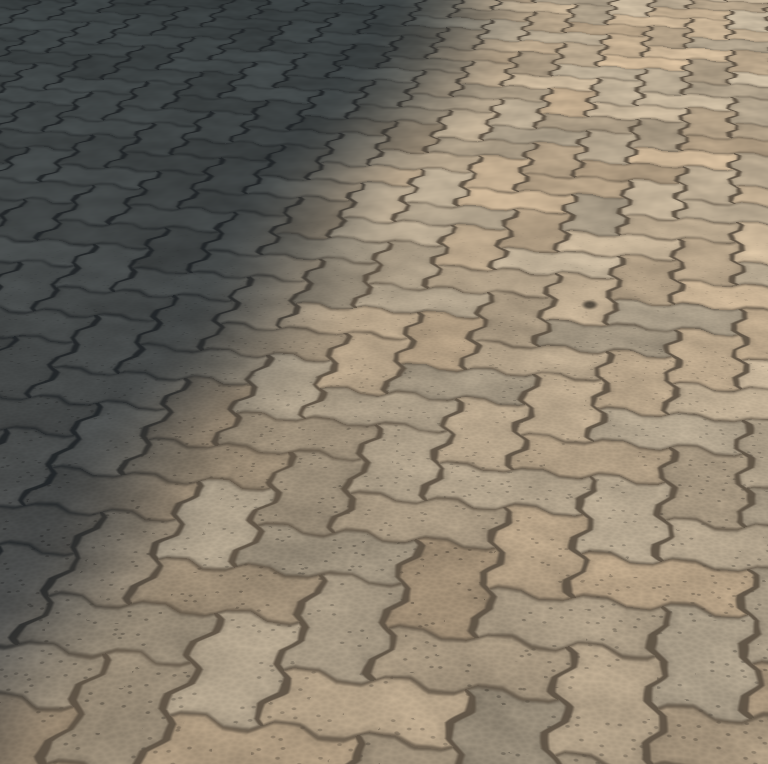
Write a Shadertoy shader that draws this texture.

```glsl
// Wavy interlocking pavers in herringbone bond, seen in perspective, half in soft shadow.

vec2 hash2(vec2 p) {
    return fract(sin(vec2(dot(p, vec2(127.1, 311.7)), dot(p, vec2(269.5, 183.3)))) * 4375.85);
}

// Cellular noise: distance to the nearest scattered point
float cellular(vec2 p) {
    vec2 cell = floor(p);
    float nearest = 2.0;
    for (int y = -1; y <= 1; y++) {
        for (int x = -1; x <= 1; x++) {
            vec2 neighbour = cell + vec2(x, y);
            nearest = min(nearest, length(neighbour + hash2(neighbour) - p));
        }
    }
    return nearest;
}

// Layered, turned sines for broad stains, roughly -1 to 1
float stains(vec2 p) {
    float sum = 0.0, amplitude = 0.5;
    for (int i = 0; i < 4; i++) {
        sum += amplitude * sin(p.x + 1.3 * sin(p.y)) * cos(p.y * 0.9 + 0.7);
        p = mat2(1.3, 1.1, -1.1, 1.3) * p + 2.1;
        amplitude *= 0.65;
    }
    return sum;
}

// Flattened wave that makes neighbouring stones interlock
vec2 zigzag(vec2 p) {
    return clamp(1.5 * sin(6.28318 * p), -1.0, 1.0);
}

// Herringbone bond of 2:1 stones: returns the stone's id, outputs position and size
vec2 herringbone(vec2 p, out vec2 local, out vec2 size) {
    vec2 cell = floor(p);
    float phase = mod(cell.x - cell.y, 4.0);
    vec2 id = cell;
    if (phase == 1.0) id.x -= 1.0;
    if (phase == 2.0) id.y -= 1.0;
    size = phase < 2.0 ? vec2(2.0, 1.0) : vec2(1.0, 2.0);
    local = p - id;
    return id;
}

void mainImage(out vec4 fragColor, in vec2 fragCoord) {
    vec2 uv = fragCoord / iResolution.y;

    // Project the canvas onto the ground; one unit is the width of a stone
    float depth = 1.606 - uv.y;
    vec2 ground = vec2((uv.x - 0.933) / (0.0827 * depth) + 0.59, 32.06 / depth + 4.1);
    ground.y += 0.173 * (ground.x - 0.03);
    vec2 unitsPerCanvas = vec2(12.1 / depth, 32.06 / (depth * depth));

    // Interlocking edges with a little unevenness
    vec2 warped = ground + vec2(0.085, -0.085) * zigzag(ground.yx);
    warped += 0.013 * sin(ground.yx * 8.3 + 2.0 * sin(ground * 3.1));
    vec2 local, size;
    vec2 id = herringbone(warped, local, size);
    vec2 edge = min(local, size - local);
    vec2 tone = hash2(id);

    // Joints, softened and thinned with distance
    vec2 halfWidth = vec2(0.043, 0.036) * (1.0 + 0.3 * sin(ground.yx * 5.7 + tone * 6.0));
    vec2 blur = unitsPerCanvas * (0.0018 + 0.7 / iResolution.y);
    vec2 joint = 1.0 - smoothstep(halfWidth - blur, halfWidth + blur, edge);
    joint *= min(vec2(1.0), 3.0 * halfWidth / (halfWidth + blur)) * vec2(0.95, 0.75);
    float gap = max(joint.x, joint.y);

    // Tone of each stone, blotches, grain and small pits
    float detail = smoothstep(45.0, 14.0, unitsPerCanvas.y);
    float light = 0.97 + 0.2 * (tone.x - 0.5);
    light += 0.085 * stains(ground * 2.6 + tone * 20.0);
    light += 0.09 * detail * (cellular(ground * 13.0) - 0.5);
    float pit = 1.0 - smoothstep(0.06, 0.17, cellular(ground * 5.0 + 7.0));
    light -= 0.2 * pit * detail * step(0.55, hash2(floor(ground * 2.5)).x);
    light *= mix(0.92, 1.0, smoothstep(0.0, 0.17, min(edge.x, edge.y)));

    // Sun brightens towards the far right; shadow falls from the upper left
    float sunGain = 0.89 + 0.12 * uv.y + 0.08 * uv.x;
    vec3 sunStone = vec3(0.71, 0.645, 0.55) * sunGain;
    sunStone *= mix(vec3(1.02, 0.99, 0.96), vec3(0.98, 1.0, 1.02), tone.y);
    vec3 shadeStone = mix(vec3(0.325, 0.325, 0.32), vec3(0.235, 0.26, 0.265), uv.y);
    float shadowEdge = uv.x + 0.05 - 0.67 * uv.y + 0.012 * sin(uv.y * 19.0);
    float sun = smoothstep(-0.12, 0.13, shadowEdge);
    vec3 color = mix(shadeStone, sunStone, sun) * light;

    // Dirt in the joints
    vec3 dirt = mix(vec3(0.13, 0.145, 0.155), vec3(0.37, 0.325, 0.27), sun);
    color = mix(color, dirt, gap);

    // A lone dark stain
    float spot = length((uv - vec2(0.772, 0.601)) * vec2(1.0, 1.7));
    color *= 1.0 - 0.55 * smoothstep(0.013, 0.004, spot);

    fragColor = vec4(color, 1.0);
}
```
